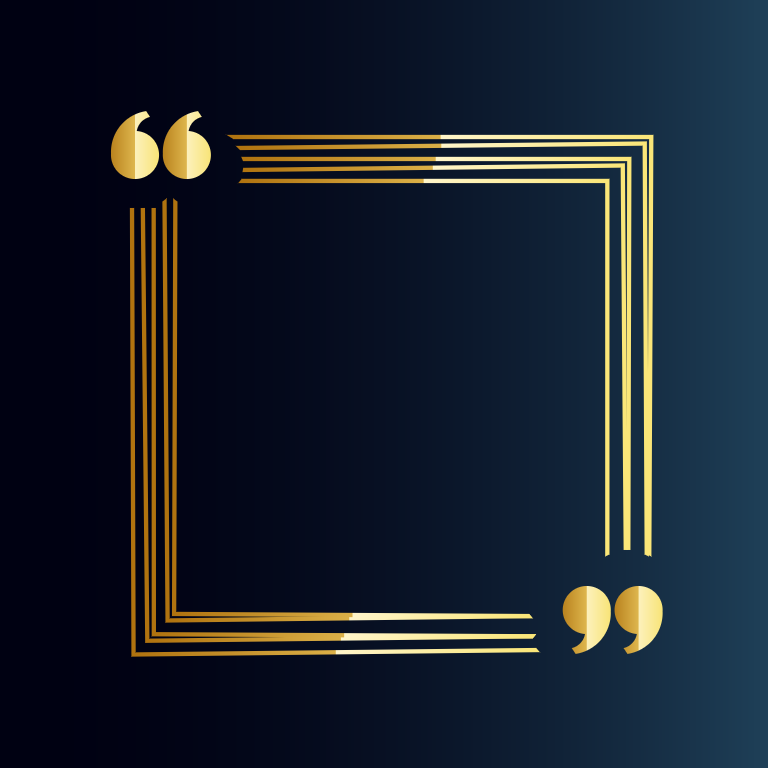
Give the GLSL for this background, as a Shadertoy shader.

```glsl
// A navy gradient carrying an open square frame of thin gold lines, with two
// pairs of teardrop ornaments at opposite corners. Lines are skew-cut bars
// placed by a loop; ornaments are circles combined as distance functions.

const float LINE_HALF_WIDTH = 0.0028;
const float BULB_RADIUS = 0.0313;
const float ORNAMENT_STEP = 0.0675;

const vec3 NIGHT = vec3(0.0, 0.002, 0.07);
const vec3 TEAL = vec3(0.12, 0.25, 0.345);
const vec3 BRONZE = vec3(0.69, 0.45, 0.06);
const vec3 AMBER = vec3(0.86, 0.69, 0.28);
const vec3 CREAM = vec3(1.0, 0.96, 0.79);
const vec3 YELLOW = vec3(0.98, 0.90, 0.47);

// Two-part metallic ramp with a sharp highlight halfway from left to right
vec3 gold(float x, float left, float right, float pixel) {
    float t = clamp((x - left) / (right - left), 0.0, 1.0);
    vec3 dark = mix(BRONZE, AMBER, min(2.0 * t, 1.0));
    vec3 light = mix(CREAM, YELLOW, max(2.0 * t - 1.0, 0.0));
    float middle = 0.5 * (left + right);
    return mix(dark, light, clamp((x - middle) / pixel + 0.5, 0.0, 1.0));
}

// Bar from a square corner to a tip whose end is cut at a slant
float bar(vec2 p, vec2 corner, vec2 tip, float skew) {
    float len = length(tip - corner);
    vec2 dir = (tip - corner) / len;
    vec2 q = vec2(dot(p - corner, dir), dot(p - corner, vec2(-dir.y, dir.x)));
    float cut = (q.x + skew * q.y - len) / sqrt(1.0 + skew * skew);
    return max(abs(q.y) - LINE_HALF_WIDTH, max(-LINE_HALF_WIDTH - q.x, cut));
}

// Teardrop with a curved tail, in units of its bulb radius
float teardrop(vec2 q) {
    float bulb = length(q) - 1.0;
    float outer = length(q - vec2(0.72, 0.125)) - 1.72;
    float hollow = 0.727 - length(q - vec2(0.79, 0.875));
    float tipCut = dot(q - vec2(0.458, 1.833), vec2(0.832, 0.555));
    float tail = max(max(outer, hollow), max(tipCut, max(q.x - 0.646, -q.y)));
    return min(bulb, tail);
}

vec3 paint(vec3 base, vec3 ink, float dist, float pixel) {
    return mix(base, ink, clamp(0.5 - dist / pixel, 0.0, 1.0));
}

// Upper right bracket: line i runs left and down from its corner
vec3 upperLine(vec3 color, vec2 p, float i, float pixel) {
    float pair = floor(i / 2.0);
    float inner = mod(i, 2.0);
    float bend = i - 2.7;
    vec2 corner = vec2(0.848, 0.8216) - 0.0286 * pair - 0.0085 * inner;
    vec2 leftTip = vec2(0.3164 - 0.00232 * bend * bend, 0.8216 - 0.0143 * i);
    vec2 lowTip = vec2(0.8454 - 0.0273 * pair - 0.0033 * inner,
                       0.2839 - 0.0072 * abs(pair - 1.0));
    float dist = min(bar(p, corner, leftTip, -0.6 * bend),
                     bar(p, corner, lowTip, 0.5 * (pair - 1.0)));
    return paint(color, gold(p.x, leftTip.x, corner.x, pixel), dist, pixel);
}

// Lower left bracket: line i runs up and right from its corner
vec3 lowerLine(vec3 color, vec2 p, float i, float pixel) {
    float pair = floor((i + 1.0) / 2.0);
    float inner = mod(i + 1.0, 2.0);
    float raised = step(2.5, i);
    vec2 corner = vec2(0.1654, 0.1393) + 0.0264 * pair + 0.0085 * inner;
    vec2 topTip = vec2(0.1719 + 0.0141 * i, 0.7292 + 0.0104 * raised);
    vec2 rightTip = vec2(0.7005 - 0.0046 * pair,
                         0.1536 + pair * (0.0137 + 0.0042 * pair));
    float dist = min(bar(p, corner, topTip, raised * (0.8 - 1.6 * inner)),
                     bar(p, corner, rightTip, 0.8 * sign(abs(pair - 1.0) - 0.5)));
    return paint(color, gold(p.x, corner.x, rightTip.x, pixel), dist, pixel);
}

// A facing of +1 points the tail up, -1 turns the shape half around
vec3 ornament(vec3 color, vec2 p, vec2 center, float facing, float pixel) {
    float dist = BULB_RADIUS * teardrop(facing * (p - center) / BULB_RADIUS);
    vec3 ink = gold(p.x, center.x - BULB_RADIUS, center.x + BULB_RADIUS, pixel);
    return paint(color, mix(ink, YELLOW * 0.95, 0.15), dist, pixel);
}

void mainImage(out vec4 fragColor, in vec2 fragCoord) {
    float pixel = 1.0 / min(iResolution.x, iResolution.y);
    vec2 p = (fragCoord - 0.5 * iResolution.xy) * pixel + 0.5;

    // Background brightens toward the right
    float x = clamp(p.x, 0.0, 1.0);
    vec3 color = mix(NIGHT, TEAL, x * x);

    // Frame lines
    for (int i = 0; i < 5; i++) {
        color = upperLine(color, p, float(i), pixel);
        color = lowerLine(color, p, float(i), pixel);
    }

    // Corner ornaments
    for (int i = 0; i < 2; i++) {
        vec2 shift = vec2(ORNAMENT_STEP * float(i), 0.0);
        color = ornament(color, p, vec2(0.1758, 0.7982) + shift, 1.0, pixel);
        color = ornament(color, p, vec2(0.7640, 0.2057) + shift, -1.0, pixel);
    }

    fragColor = vec4(color, 1.0);
}
```
